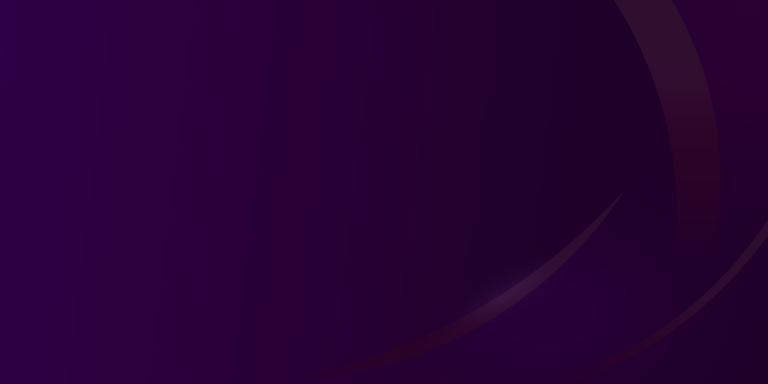
Give the GLSL for this background, as a Shadertoy shader.

```glsl
// Dark violet gradient backdrop with three faint arc ribbons and soft glows.

// Backdrop gradient
const vec3 VIOLET_LEFT = vec3(0.182, 0.0, 0.278);
const vec3 VIOLET_MID  = vec3(0.150, 0.0, 0.200);
const vec3 VIOLET_DARK = vec3(0.122, 0.0, 0.157);
const float MID_STOP  = 1.00;
const float DARK_STOP = 1.65;
const float TILT = 0.12;

// Ribbon tints
const vec3 SLATE = vec3(0.190, 0.055, 0.190);
const vec3 WINE  = vec3(0.170, 0.008, 0.155);

// Circles as centre x, centre y, radius; unit is the canvas height
const vec3 BAND_OUTER  = vec3(0.953, 0.531, 0.924);
const vec3 BAND_INNER  = vec3(0.727, 0.440, 1.036);
const vec3 SWOOSH_OUTER = vec3(0.699, 1.117, 1.112);
const vec3 SWOOSH_INNER = vec3(0.458, 1.561, 1.575);
const vec3 CORNER_OUTER = vec3(1.118, 1.024, 1.088);
const vec3 CORNER_INNER = vec3(1.159, 0.974, 1.002);

// Glows
const vec3 HIGHLIGHT    = vec3(0.055, 0.055, 0.080);
const vec3 LOWER_GLOW   = vec3(0.028, 0.0, 0.055);
const vec3 CORNER_GLOW  = vec3(0.045, 0.0, 0.045);
const vec2 HIGHLIGHT_AT = vec2(1.315, 0.235);
const float HIGHLIGHT_ANGLE = 0.52;

float circleDistance(vec2 p, vec3 circle) {
    return length(p - circle.xy) - circle.z;
}

// Coverage of the area inside one circle and outside another
float crescent(vec2 p, vec3 outer, vec3 inner, float blur) {
    float d = max(circleDistance(p, outer), -circleDistance(p, inner));
    return 1.0 - smoothstep(-blur, blur, d);
}

float softSpot(vec2 offset, vec2 size) {
    vec2 q = offset / size;
    return exp(-dot(q, q));
}

vec3 backdrop(vec2 p) {
    float t = p.x + TILT * (0.5 - p.y);
    vec3 color = mix(VIOLET_LEFT, VIOLET_MID, smoothstep(-0.35, MID_STOP + 0.2, t));
    return mix(color, VIOLET_DARK, smoothstep(MID_STOP - 0.2, DARK_STOP, t));
}

void mainImage(out vec4 fragColor, in vec2 fragCoord) {
    vec2 p = fragCoord / iResolution.y;
    p.x *= 2.0 * iResolution.y / iResolution.x;
    float blur = 0.75 / iResolution.y;

    // Backdrop, lit to the right of the band and below the swoosh
    vec3 color = backdrop(p);
    float belowSwoosh = smoothstep(-0.02, 0.03, circleDistance(p, SWOOSH_INNER));
    color += LOWER_GLOW * belowSwoosh * softSpot(p - vec2(1.48, 0.18), vec2(0.32, 0.26));
    float besideBand = smoothstep(-blur, blur, circleDistance(p, BAND_OUTER));
    color += CORNER_GLOW * besideBand * softSpot(p - vec2(1.95, 1.0), vec2(0.35, 0.42));

    // Tall band, fading out toward its foot
    float band = crescent(p, BAND_OUTER, BAND_INNER, blur);
    float bandFade = smoothstep(0.28, 0.58, p.y) * step(1.4, p.x);
    color = mix(color, mix(WINE, SLATE, smoothstep(0.55, 0.88, p.y)), band * bandFade);

    // Highlight lying along the swoosh
    float c = cos(HIGHLIGHT_ANGLE), s = sin(HIGHLIGHT_ANGLE);
    vec2 along = mat2(c, -s, s, c) * (p - HIGHLIGHT_AT);
    float highlight = softSpot(along, vec2(0.11, 0.035));

    // Thin crescents
    float swoosh = crescent(p, SWOOSH_OUTER, SWOOSH_INNER, blur);
    float swooshFade = smoothstep(0.65, 1.1, p.x);
    vec3 swooshTint = mix(WINE, SLATE, smoothstep(1.1, 1.4, p.x));
    color = mix(color, swooshTint, 0.85 * swoosh * swooshFade);
    color += HIGHLIGHT * highlight * mix(0.6, 0.8, swoosh);

    float corner = crescent(p, CORNER_OUTER, CORNER_INNER, blur);
    float cornerFade = smoothstep(1.4, 1.7, p.x);
    vec3 cornerTint = mix(WINE, SLATE, smoothstep(1.6, 1.9, p.x));
    color = mix(color, cornerTint, 0.85 * corner * cornerFade);

    fragColor = vec4(color, 1.0);
}
```
